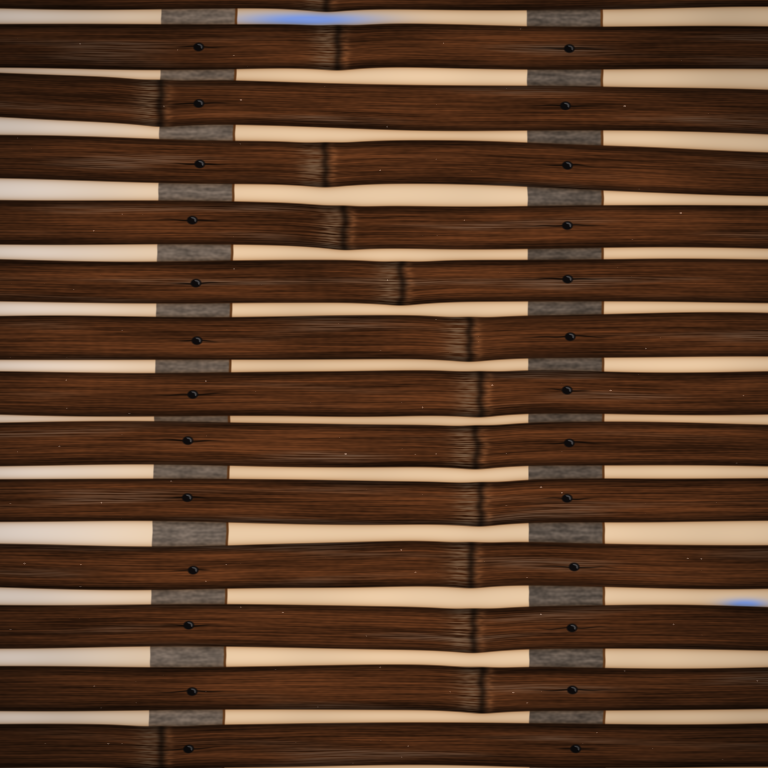
A Shadertoy shader for this texture:

```glsl
// Thirteen dark bamboo slats and a sliver of one more, nailed over two grey posts
// before a pale wall. Each slat is a bent band with its own tilt, joint and fibres
// from stretched gradient noise; posts and nails follow the same formulas.

float sq(float x) { return x * x; }
float bell(float x, float width) { return exp(-sq(x / width)); }

float hash(vec2 p) { return fract(sin(dot(p, vec2(127.1, 311.7))) * 43758.5); }

vec2 gradientAt(vec2 cell) {
    float a = 6.2832 * hash(cell);
    return vec2(cos(a), sin(a));
}

// Gradient noise, roughly -1 to 1
float noise(vec2 p) {
    vec2 c = floor(p), f = p - c, e = vec2(0, 1);
    vec2 u = f * f * f * (f * (f * 6.0 - 15.0) + 10.0);
    float low = mix(dot(gradientAt(c), f), dot(gradientAt(c + e.yx), f - e.yx), u.x);
    float high = mix(dot(gradientAt(c + e), f - e), dot(gradientAt(c + e.yy), f - e.yy), u.x);
    return 1.5 * mix(low, high, u.y);
}

// 1 inside, 0 outside, with a softened edge
float cover(float d) {
    float w = max(1.0 / iResolution.y, 0.0014);
    return 1.0 - smoothstep(-w, w, d);
}

// Joints sit left of centre in the upper slats, right of it further down
float jointX(float i) {
    float x = mix(0.43, 0.625, smoothstep(3.8, 6.2, i)) + 0.03 * (hash(vec2(i, 4.0)) - 0.5);
    return mix(x, 0.21, max(bell(i - 2.0, 0.3), bell(i - 13.0, 0.3)));
}

float slatCentre(float i, float x) {
    float y = 0.0586 + 0.076 * (i - 1.0) - 0.013 * bell(i - 8.8, 1.4) + 0.006 * bell(i - 4.0, 1.2);
    y += 0.03 * bell(i - 2.4, 1.0) * (x - 0.5);
    return y + 0.006 * noise(vec2(x * 2.5, i * 7.3)) + 0.003 * bell(x - jointX(i), 0.05);
}

float slatHalfHeight(float i, float x) {
    return 0.0283 + 0.002 * noise(vec2(x * 3.0, i * 5.7 + 30.0)) + 0.0012 * bell(x - jointX(i), 0.02);
}

float postCentre(float side, float y) {
    return mix(mix(0.26, 0.2425, y), mix(0.7355, 0.739, y), side);
}

// v runs from -1 at the top edge of the slat to 1 at the bottom
vec3 slatColour(float x, float v, float i) {
    float fibre = noise(vec2(x * 5.0, v * 6.5 + i * 19.3));
    float fine = noise(vec2(x * 16.0, v * 15.0 + i * 41.7));
    float broad = noise(vec2(x * 4.0, v * 1.3 + i * 5.3));
    float grain = noise(vec2(x * 90.0, v * 9.0 + i * 23.1));
    float tone = 0.6 + 0.4 * fibre + 0.35 * fine + 0.45 * broad + 0.15 * grain;
    vec3 col = mix(vec3(0.18, 0.095, 0.045), vec3(0.37, 0.205, 0.105), clamp(tone, 0.0, 1.2));

    // Worn silvery patches, streaked along the fibres
    float worn = smoothstep(0.15, 0.8, noise(vec2(x * 3.5, v * 1.6 + i * 11.9)));
    col = mix(col, vec3(0.42, 0.32, 0.25), worn * clamp(0.45 + 0.5 * fine, 0.0, 0.8));

    // Joint: scuffed band, dark groove and pale ridge
    float d = x - jointX(i) + 0.003 * noise(vec2(v * 2.0, i * 3.7));
    float scuff = bell(d + 0.014, 0.018) * clamp(0.45 + 0.6 * fine + 0.3 * grain, 0.0, 0.8);
    col = mix(col, vec3(0.46, 0.36, 0.27), scuff);
    col *= 1.0 - 0.5 * bell(d, 0.005);
    col += vec3(0.12, 0.08, 0.05) * bell(d - 0.011, 0.005) * (0.6 + 0.6 * grain);

    // Small pale specks, then the rounded edges
    col += 0.25 * smoothstep(0.82, 1.0, noise(vec2(x * 110.0, v * 4.0 + i * 31.0)));
    return col * (1.0 - 0.5 * smoothstep(0.55, 1.0, abs(v)));
}

void mainImage(out vec4 fragColor, in vec2 fragCoord) {
    vec2 p = fragCoord / iResolution.xy;
    p.y = 1.0 - p.y;
    float corner = smoothstep(0.35, 0.75, length(p - 0.5));

    // Pale wall with two blurred blue gleams
    vec3 col = mix(vec3(0.93, 0.87, 0.82), vec3(0.92, 0.80, 0.66), smoothstep(0.0, 0.3, p.x));
    col *= 1.0 + 0.04 * noise(p * vec2(9.0, 5.0)) - 0.2 * corner;
    float gleam = bell(p.x - 0.4, 0.09) * bell(p.y - 0.026, 0.01)
                + bell(p.x - 0.97, 0.03) * bell(p.y - 0.787, 0.007);
    col = mix(col, vec3(0.45, 0.6, 0.95), min(gleam, 0.9));

    // Weathered posts with a brown right edge
    for (float side = 0.0; side < 2.0; side++) {
        float x = p.x - postCentre(side, p.y) + 0.0008 * noise(vec2(p.y * 60.0, side));
        float weave = noise(vec2(p.x * 35.0, p.y * 190.0)) + 0.6 * noise(p * vec2(150.0, 260.0));
        vec3 post = vec3(0.43, 0.38, 0.34) * (1.0 - 0.15 * side + 0.2 * weave);
        post = mix(post, vec3(0.38, 0.23, 0.11), smoothstep(0.045, 0.048, x));
        col = mix(col, post, cover(abs(x) - 0.0495));
    }

    // Slats, each with a soft rim shadow and a nail at every post
    for (float i = 0.0; i < 14.0; i++) {
        float dy = p.y - slatCentre(i, p.x), halfHeight = slatHalfHeight(i, p.x);
        float d = abs(dy) - halfHeight;
        col *= mix(vec3(1), vec3(0.78, 0.68, 0.57), exp(-max(d, 0.0) / 0.0035));
        if (d > 0.01) continue;
        vec3 slat = slatColour(p.x, dy / halfHeight, i);
        for (float side = 0.0; side < 2.0; side++) {
            float jitter = hash(vec2(i, side + 8.0)) - 0.5;
            vec2 q = vec2(p.x - postCentre(side, p.y) - 0.005 * side - 0.012 * jitter, dy - 0.008 * jitter);
            float split = 1.0 - smoothstep(0.01, 0.03 + 0.06 * hash(vec2(i, side)), abs(q.x));
            slat *= 1.0 - 0.6 * split * bell(q.y + 0.002 * noise(vec2(p.x * 30.0, i)), 0.0012);
            float r = length(q * vec2(0.8, 1.0));
            slat = mix(slat, vec3(0.05, 0.04, 0.04), cover(r - 0.0055));
            slat += 0.22 * bell(r - 0.003, 0.0012) * smoothstep(0.0, 0.003, q.x - q.y);
        }
        col = mix(col, slat * (1.0 - 0.45 * corner), cover(d));
    }
    fragColor = vec4(col, 1.0);
}
```
